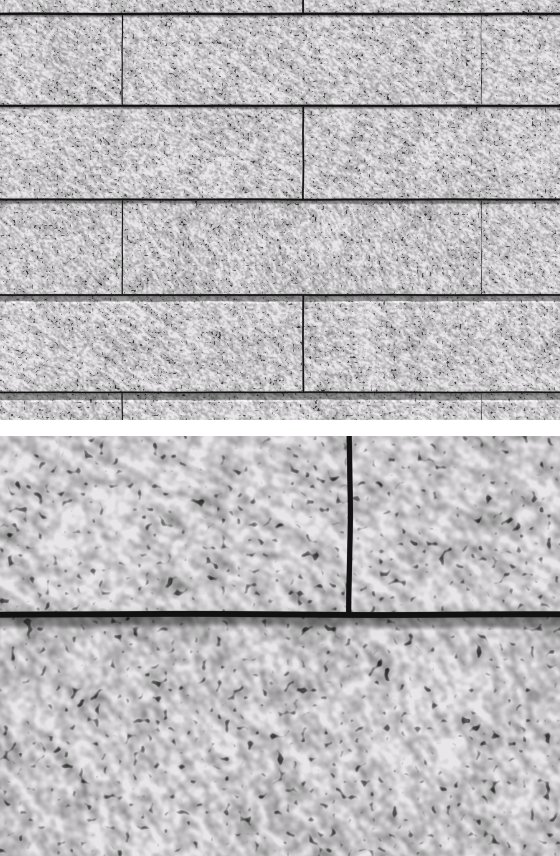
Top: the whole. Bottom: its middle third, enlarged.
Write a Shadertoy shader that draws this texture.

```glsl
// Wall of long split-face granite blocks in staggered courses.
// A quadratic spacing sets the bed joints; warped gradient noise builds the
// chiselled grain and dark flecks; a shaded ledge lies under each bed joint.

const float FIRST_BED = 0.066;      // height of the lowest bed joint
const float COURSE_STEP = 0.23385;  // spacing at the bottom of the wall
const float COURSE_SHRINK = 0.00215; // narrowing of courses toward the top
const float BLOCK_LENGTH = 0.855;
const float ODD_OFFSET = 0.291;     // first upright joint, odd courses
const float EVEN_OFFSET = 0.722;    // first upright joint, even courses
const float STONE_TONE = 0.785;
const float BRIGHTEST = 0.91;
const float GRAIN_ANGLE = -0.7;
const float GRAIN_ANGLE_SPREAD = 0.5;
const float MOTTLE_FREQ = 9.0;
const float HOLLOW_FREQ = 26.0;
const float STREAK_FREQ = 56.0;
const float FINE_FREQ = 122.0;
const float GRIT_FREQ = 200.0;
const float FLECK_FREQ = 165.0;
const float WARP = 0.006;           // how far the grain wanders
const float LEDGE_SHADE = 0.68;
const vec3 STONE_TINT = vec3(1.0, 0.992, 1.0);
const vec3 JOINT_COLOR = vec3(0.07, 0.068, 0.07);

float hash(vec2 p) {
    vec3 q = fract(p.xyx * 0.1031);
    q += dot(q, q.yzx + 33.33);
    return fract((q.x + q.y) * q.z);
}

float cornerSlope(vec2 cell, vec2 offset) {
    float angle = 6.2832 * hash(cell);
    return dot(vec2(cos(angle), sin(angle)), offset);
}

// Gradient noise, roughly -0.7 to 0.7
float gradientNoise(vec2 p) {
    vec2 i = floor(p), f = p - i;
    vec2 w = f * f * f * (f * (f * 6.0 - 15.0) + 10.0);
    vec2 e = vec2(1.0, 0.0);
    float low = mix(cornerSlope(i, f), cornerSlope(i + e, f - e), w.x);
    float high = mix(cornerSlope(i + e.yx, f - e.yx), cornerSlope(i + 1.0, f - 1.0), w.x);
    return mix(low, high, w.y);
}

float bedHeight(float k) {
    return FIRST_BED + k * (COURSE_STEP - COURSE_SHRINK * k);
}

// Inverse of bedHeight
float courseAt(float y) {
    float root = COURSE_STEP * COURSE_STEP - 4.0 * COURSE_SHRINK * (y - FIRST_BED);
    return (COURSE_STEP - sqrt(max(root, 0.0))) / (2.0 * COURSE_SHRINK);
}

float lineMask(float dist, float halfWidth, float soft) {
    return 1.0 - smoothstep(halfWidth - soft, halfWidth + soft, abs(dist));
}

float bedHalfWidth(float k) {
    return mix(0.0018, 0.0029, clamp(k / 4.0, 0.0, 1.0));
}

float stoneTone(vec2 p, vec2 block) {
    float seed = hash(block + 20.0);
    float angle = GRAIN_ANGLE + GRAIN_ANGLE_SPREAD * (seed - 0.5);
    vec2 along = vec2(cos(angle), sin(angle));
    vec2 shift = vec2(seed * 91.0, seed * 47.0);
    vec2 warped = p + WARP * gradientNoise(p * 30.0 + shift) * along.yx;
    vec2 grain = vec2(dot(warped, along), dot(warped, vec2(-along.y, along.x)));

    float mottle = gradientNoise(p * MOTTLE_FREQ + shift);
    float hollow = gradientNoise(grain * HOLLOW_FREQ * vec2(0.65, 1.3) + shift.yx);
    float streak = gradientNoise(grain * STREAK_FREQ * vec2(0.6, 1.3) + shift);
    float fine = gradientNoise(grain * FINE_FREQ * vec2(0.8, 1.2) + shift.yx);
    float grit = gradientNoise(p * GRIT_FREQ + shift + 130.0);
    float fleck = gradientNoise(p * FLECK_FREQ + shift + 60.0);

    float tone = STONE_TONE + 0.02 * (seed - 0.5);
    tone += 0.07 * mottle + 0.07 * hollow + 0.19 * streak + 0.24 * fine + 0.10 * grit;
    // Dark mineral flecks gather in the chiselled hollows
    tone -= 0.42 * smoothstep(0.27, 0.60, fleck - 0.3 * streak - 0.15 * hollow);
    return clamp(tone, 0.15, BRIGHTEST);
}

void mainImage(out vec4 fragColor, in vec2 fragCoord) {
    vec2 p = fragCoord / iResolution.y;
    float soft = 0.7 / iResolution.y;

    // Course, and distances to the joints below and above
    float y = p.y + 0.0012 * gradientNoise(vec2(p.x * 6.0, floor(p.y * 4.0 + 0.24)));
    float course = floor(courseAt(y));
    float above = y - bedHeight(course);
    float below = bedHeight(course + 1.0) - y;

    // Block, and distance to its nearest upright joint
    float odd = mod(course, 2.0);
    float u = (p.x - mix(EVEN_OFFSET, ODD_OFFSET, odd)) / BLOCK_LENGTH;
    float joint = floor(u + 0.5);
    float waver = gradientNoise(vec2(p.y * 14.0, course * 7.0 + joint * 3.0 + 0.5));
    float side = (u - joint) * BLOCK_LENGTH + 0.0014 * waver;
    float tone = stoneTone(p, vec2(floor(u), course));

    // Ledge, deeper and crisper in lower courses, with a pale rim at its foot
    float ledge = mix(0.018, 0.007, smoothstep(0.0, 3.0, course + 1.0));
    ledge += 0.002 * gradientNoise(vec2(p.x * 18.0, course + 0.5));
    float crisp = smoothstep(0.009, 0.015, ledge);
    float blur = mix(0.003, 0.0015, crisp);
    float inLedge = 1.0 - smoothstep(ledge - blur, ledge + blur, below);
    tone += 0.07 * crisp * lineMask(below - ledge - 0.003, 0.002, 0.0015);
    tone *= mix(1.0, LEDGE_SHADE, inLedge);

    // Soft shade beside the bed joints
    tone *= 1.0 - 0.40 * exp(-below / 0.004) - 0.18 * exp(-above / 0.003);

    // Open joints; uprights further right are thinner and patchy
    float bed = max(lineMask(above, bedHalfWidth(course), soft),
                    lineMask(below, bedHalfWidth(course + 1.0), soft));
    float far = clamp(joint, 0.0, 1.0);
    float uprightWidth = mix(0.0021, 0.0014, odd) - 0.0005 * far;
    float patchy = 1.0 - far * (0.35 + 0.5 * gradientNoise(vec2(p.y * 40.0, 3.5)));
    float upright = lineMask(side, uprightWidth, soft) * patchy;

    vec3 color = mix(tone * STONE_TINT, JOINT_COLOR, max(bed, upright));
    fragColor = vec4(color, 1.0);
}
```
